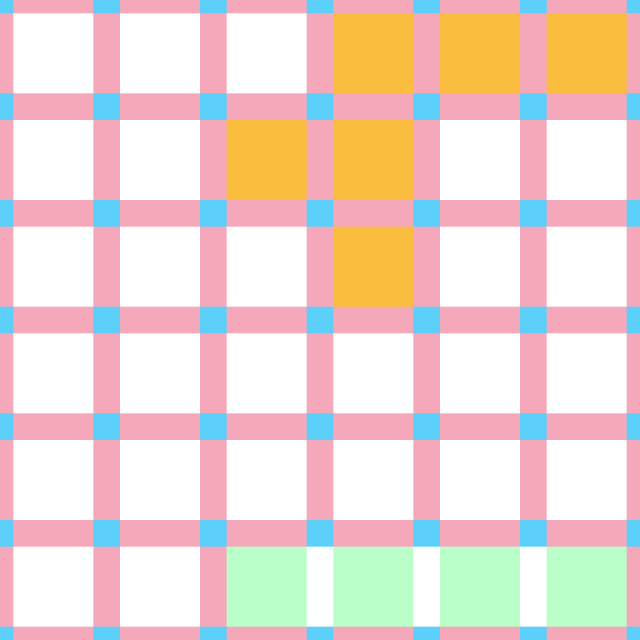
Give the GLSL for this pattern, as a three.js fragment shader.

```glsl
// A six by six maze board: white rooms, pink walls and blue posts where walls cross.
// Each layer is a box-filtered band around the grid lines; row runs of rooms are
// tinted orange or green, and the walls inside the green run are opened.

varying vec2 vUv;

const float CELLS = 6.0;
const float WALL_HALF_WIDTH = 0.125; // in cells

const vec3 WHITE  = vec3(1.0);
const vec3 PINK   = vec3(0.96, 0.66, 0.73);
const vec3 BLUE   = vec3(0.36, 0.81, 0.98);
const vec3 ORANGE = vec3(0.98, 0.74, 0.24);
const vec3 GREEN  = vec3(0.73, 1.0, 0.79);

// 1 when the index lies in the given row, between two columns inclusive
float inRun(vec2 index, float row, float first, float last) {
  bool inside = abs(index.y - row) < 0.5
    && index.x > first - 0.5 && index.x < last + 0.5;
  return inside ? 1.0 : 0.0;
}

// Smoothed coverage of the bands around whole-number grid lines, per axis
vec2 gridBands(vec2 p, float halfWidth) {
  vec2 distanceToLine = abs(fract(p + 0.5) - 0.5);
  return clamp((halfWidth - distanceToLine) / fwidth(p) + 0.5, 0.0, 1.0);
}

vec3 roomColour(vec2 room) {
  float orange = inRun(room, 5.0, 3.0, 5.0)
    + inRun(room, 4.0, 2.0, 3.0)
    + inRun(room, 3.0, 3.0, 3.0);
  float green = inRun(room, 0.0, 2.0, 5.0);
  return mix(mix(WHITE, ORANGE, orange), GREEN, green);
}

// Upright walls are indexed by the grid line they stand on
vec3 uprightColour(vec2 wall) {
  return mix(PINK, WHITE, inRun(wall, 0.0, 3.0, 5.0));
}

void main() {
  vec2 p = vUv * CELLS;
  vec2 band = gridBands(p, WALL_HALF_WIDTH);

  vec3 room = roomColour(floor(p));
  vec3 upright = uprightColour(floor(p + vec2(0.5, 0.0)));

  // Rooms and upright walls between the level bands, level walls and posts on them
  vec3 between = mix(room, upright, band.x);
  vec3 level = mix(PINK, BLUE, band.x);
  gl_FragColor = vec4(mix(between, level, band.y), 1.0);
}
```
